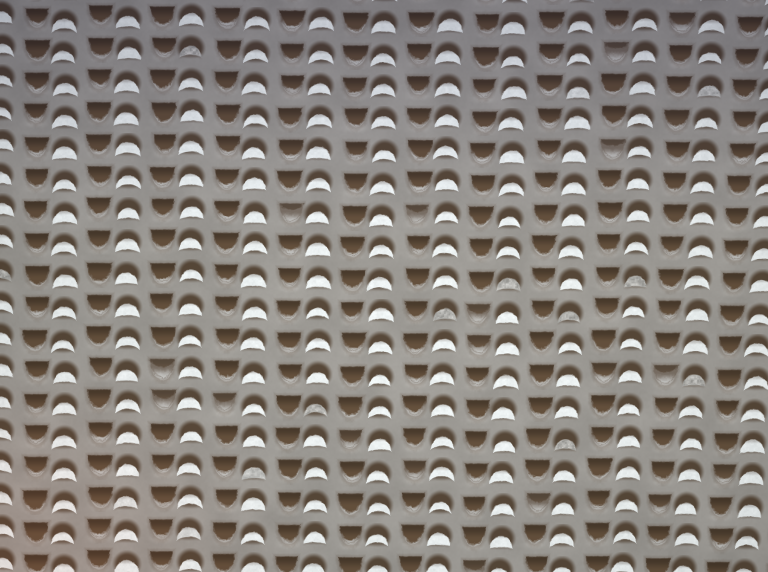
Reproduce this pattern procedurally as a Shadertoy shader.

```glsl
const float ROWS = 17.83;            // repeats down the canvas
const float PITCH = 1.972;           // column spacing, in row heights
const float ASPECT = 1.34;           // canvas width over height
const float CUP_START = 1.13;        // first cup column, in row heights
const float DOME_SHIFT = 0.86;       // dome column to the right of its cup
const float LEAN = 0.06;             // slant of the right-hand columns
const vec2 CUP_SIZE = vec2(0.37, 0.60);
const vec2 DOME_SIZE = vec2(0.37, 0.40);
const float CUP_TOP = -0.29;
const float DOME_BASE = 0.24;
const float RAGGED = 0.07;

const vec3 SHEET = vec3(0.59, 0.58, 0.56);
const vec3 SHADE = vec3(0.45, 0.41, 0.37);
const vec3 HOLE = vec3(0.30, 0.24, 0.18);
const vec3 LIP = vec3(0.73, 0.73, 0.72);
const vec3 LIT = vec3(0.89, 0.91, 0.91);

float hash(vec2 p) {
    vec3 h = fract(vec3(p.xyx) * 0.1031);
    h += dot(h, h.yzx + 33.33);
    return fract((h.x + h.y) * h.z);
}

float noise(vec2 p) {
    vec2 i = floor(p), f = fract(p);
    f = f * f * (3.0 - 2.0 * f);
    return mix(mix(hash(i), hash(i + vec2(1, 0)), f.x),
               mix(hash(i + vec2(0, 1)), hash(i + vec2(1, 1)), f.x), f.y);
}

float cover(float d, float soft) { return smoothstep(soft, -soft, d); }

// Approximate signed distance to an ellipse
float ellipse(vec2 q, vec2 r) { return (length(q / r) - 1.0) * min(r.x, r.y); }

// Local position in one repeat, y down; id receives column and row
vec2 cell(vec2 p, float start, float drop, float seed, out vec2 id) {
    float x = (p.x - start) / PITCH + 0.5;
    id.x = floor(x);
    float phase = 0.5 + 0.025 * id.x + 0.26 * (hash(vec2(id.x, 3.0)) - 0.5);
    phase += drop * (0.5 + hash(vec2(id.x, seed)));
    float y = p.y - phase + 0.5;
    id.y = floor(y);
    vec2 jitter = vec2(hash(id + seed), hash(id + seed + 17.0)) - 0.5;
    return vec2((fract(x) - 0.5) * PITCH, fract(y) - 0.5) - jitter * vec2(0.09, 0.06);
}

// Punched hole with a flat top and a curled lower lip
vec3 drawCup(vec3 col, vec2 q, vec2 id, float rough, float soft) {
    float size = 0.93 + 0.14 * hash(id + 41.0);
    float filled = smoothstep(0.90, 1.0, hash(id + 73.0));
    vec2 fromTop = q - vec2(0.0, CUP_TOP);
    float top = -fromTop.y + 0.3 * rough;
    float rim = max(top, ellipse(fromTop, CUP_SIZE * size) + 0.5 * rough);

    // Bright slope under the hole and faint shade around it
    float slope = exp(-dot(q - vec2(0.0, 0.32), q - vec2(0.0, 0.32)) * 16.0);
    col += 0.11 * slope * smoothstep(0.5, 0.3, q.y);
    col = mix(col, SHADE, 0.45 * smoothstep(0.13, 0.0, abs(rim)));

    vec3 lip = mix(SHADE, LIP, smoothstep(-0.05, 0.26, q.y + rough));
    col = mix(col, lip, cover(rim, soft));

    // Dark opening and the thin crack inside the lip
    float depth = mix(0.72 + 0.2 * hash(id + 9.0), 0.30, filled);
    vec2 holeSize = CUP_SIZE * vec2(0.96, depth) * size;
    float hole = max(top, ellipse(fromTop, holeSize) + rough);
    float crack = abs(ellipse(fromTop, CUP_SIZE * 0.92 * size) + rough) - 0.012;
    col = mix(col, SHADE, 0.55 * cover(max(crack, top), soft));
    vec3 inside = mix(HOLE * 0.9, HOLE * 1.25, smoothstep(-0.25, 0.1, q.y));
    return mix(col, inside, cover(hole, soft * 1.3) * (1.0 - 0.35 * filled));
}

// Raised tab: lit crescent beneath a soft arched shadow
vec3 drawDome(vec3 col, vec2 q, vec2 id, float rough, float soft) {
    float size = 0.92 + 0.14 * hash(id + 29.0);
    float worn = smoothstep(0.93, 0.96, hash(id + 57.0));
    float halo = length((q - vec2(0.01, -0.06)) / vec2(0.47, 0.45));
    float shadow = smoothstep(1.05, 0.60, halo) * smoothstep(0.30, 0.08, q.y);
    col = mix(col, HOLE, 0.92 * shadow);

    vec2 base = q - vec2(0.0, DOME_BASE);
    float bow = (0.03 + 0.11 * hash(id + 5.0)) * (1.0 - pow(q.x / DOME_SIZE.x, 2.0));
    float under = base.y + bow + 0.5 * rough;
    float dome = max(under, ellipse(base, DOME_SIZE * size) + 0.6 * rough);
    float below = smoothstep(0.10, 0.0, under) * smoothstep(0.40, 0.28, abs(q.x));
    col = mix(col, SHADE, 0.35 * below * step(0.0, under));

    vec3 face = mix(LIP, LIT, smoothstep(-0.16, -0.03, q.y)) + rough;
    face = mix(face, SHEET + 5.0 * rough, 0.75 * worn);
    return mix(col, face, cover(dome, soft));
}

void mainImage(out vec4 fragColor, in vec2 fragCoord) {
    vec2 uv = fragCoord / iResolution.xy;
    vec2 p = vec2(uv.x * ASPECT, 1.0 - uv.y) * ROWS;
    p.x += LEAN * uv.x * uv.x * (p.y - 0.5 * ROWS);
    float soft = max(0.9 * ROWS / iResolution.y, 0.02);
    float rough = RAGGED * (0.6 * noise(p * 9.0) + 0.4 * noise(p * 21.0) - 0.5);

    // Sheet with gentle unevenness
    vec3 col = SHEET + 0.05 * (noise(p * 1.3) - 0.5) + 0.25 * rough;

    vec2 id;
    vec2 q = cell(p, CUP_START, 0.0, 11.0, id);
    col = drawCup(col, q, id, rough, soft);
    q = cell(p, CUP_START + DOME_SHIFT, 0.12, 23.0, id);
    col = drawDome(col, q, id, rough, soft);

    // Light falls off to the top and corners, warmer at lower left
    vec2 away = uv - vec2(0.52, 0.42);
    col *= 1.06 - 0.30 * dot(away, away) - 0.10 * smoothstep(0.6, 1.0, uv.y);
    col += vec3(0.06, 0.02, 0.01) * smoothstep(0.45, 0.0, length(uv));
    col += vec3(-0.01, -0.01, 0.02) * smoothstep(0.5, 1.0, uv.y);
    fragColor = vec4(clamp(col, 0.0, 1.0), 1.0);
}
```
